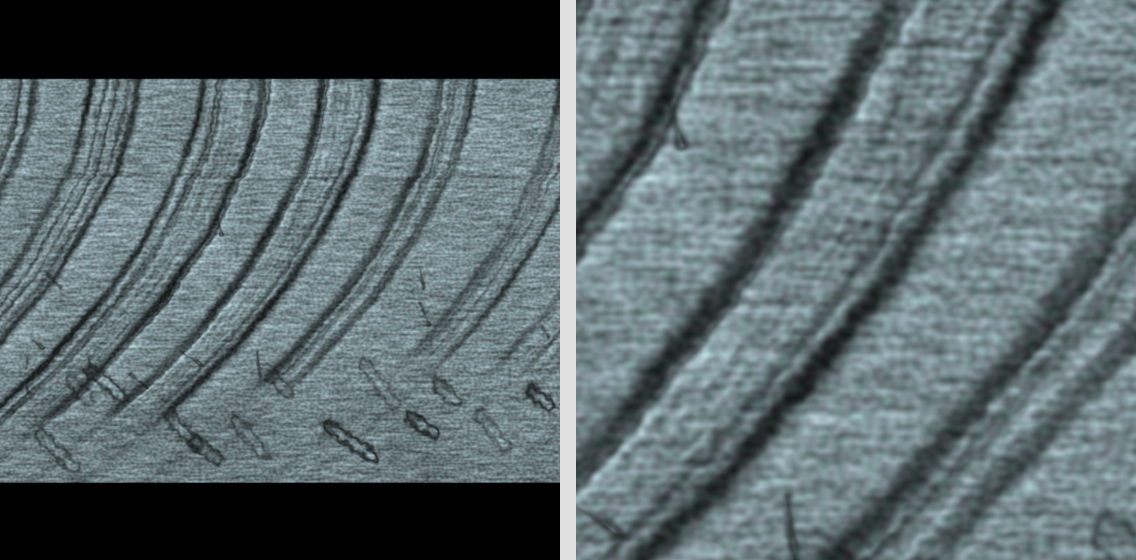
Left: the whole. Right: its middle third, enlarged.
Give the GLSL for this texture, as a WebGL 2 fragment shader.

```glsl
#version 300 es
precision highp float;
// Brushed steel strip with curved tool grooves, chipped burrs and black borders.

#define STRIP_BOTTOM 0.138
#define STRIP_TOP 0.859
#define GROOVE_COUNT 8
#define GROOVE_START 0.015
#define GROOVE_STEP 0.205
#define GROOVE_BEND vec2(0.11, 0.86)
#define BURR_COUNT 13
#define SCRATCH_COUNT 12
#define STEEL_TONE 0.545
#define SHADOW_TONE 0.12
#define STEEL_TINT vec3(0.865, 1.0, 1.035)

uniform vec2 u_resolution;
out vec4 fragColor;

vec2 hash2(vec2 cell) {
    uvec2 v = uvec2(ivec2(cell) + 4096) * 1664525u + 1013904223u;
    for (int i = 0; i < 2; i++) {
        v.x += v.y * 1664525u;
        v.y += v.x * 1664525u;
        v ^= v >> 16;
    }
    return vec2(v & 65535u) / 65535.0;
}

float cornerSlope(vec2 cell, vec2 offset) {
    float angle = 6.28319 * hash2(cell).x;
    return dot(vec2(cos(angle), sin(angle)), offset);
}

float gradientNoise(vec2 p) {
    vec2 cell = floor(p), f = p - cell;
    vec2 w = f * f * f * (f * (f * 6.0 - 15.0) + 10.0);
    vec2 e = vec2(1.0, 0.0);
    float low = mix(cornerSlope(cell, f), cornerSlope(cell + e, f - e), w.x);
    float high = mix(cornerSlope(cell + e.yx, f - e.yx), cornerSlope(cell + 1.0, f - 1.0), w.x);
    return 1.4 * mix(low, high, w.y);
}

// Soft ridge centred on zero.
float ridge(float x, float width) {
    return exp(-x * x / (width * width));
}

float segmentDistance(vec2 p, vec2 dir, float len) {
    return length(p - dir * clamp(dot(p, dir), 0.0, len));
}

// Adds one groove bundle: x is light kept, y is extra brightness.
void addGroove(float id, float s, float depth, float narrowing, inout vec2 surface) {
    vec2 r = hash2(vec2(id, 17.0)), q = hash2(vec2(id, 43.0));
    float x = s - GROOVE_START - GROOVE_STEP * (id + 0.2 * (r.x - 0.5));
    float halfWidth = mix(0.030, 0.055, r.y);
    float end = max(0.72 - 0.04 * id, 0.52) + 0.04 * (q.x - 0.5);
    float power = mix(0.5, 1.0, exp(-0.15 * (id - 2.0) * (id - 2.0)));
    power *= mix(1.0, 0.2, smoothstep(end - 0.04, end + 0.02, depth));
    float inside = 1.0 - smoothstep(halfWidth, halfWidth + 0.008, abs(x));

    for (int k = 0; k < 6; k++) {
        float fk = float(k);
        vec2 h = hash2(vec2(id, 60.0 + fk));
        bool rim = k < 2;
        float place = rim ? (2.0 * fk - 1.0) * halfWidth : halfWidth * (2.4 * h.x - 0.9);
        float width = rim ? mix(0.0055, 0.0095, h.y) : mix(0.0025, 0.0045, h.y);
        float wear = 0.85 + 0.5 * gradientNoise(vec2(depth * 9.0, id * 7.3 + fk * 3.7));
        float cut = (x - place) * narrowing;
        float dark = power * wear * (rim ? 0.95 : 0.55) * ridge(cut, width);
        surface.x *= 1.0 - clamp(dark, 0.0, 0.97);
        surface.y += 0.07 * power * ridge(cut - 2.0 * width, width);
    }
    float streak = gradientNoise(vec2(s * 110.0, depth * 11.0));
    surface.y += inside * power * (0.13 * streak - 0.03);
}

// Slivers with dark outlines near the strip foot.
void addBurr(float id, vec2 p, float rough, inout vec2 surface) {
    vec2 r = hash2(vec2(id, 101.0)), q = hash2(vec2(id, 131.0));
    vec2 start = vec2((id + r.x) / float(BURR_COUNT), STRIP_BOTTOM + mix(0.05, 0.24, r.y));
    float angle = -0.72 + 0.4 * (q.x - 0.5);
    float edge = segmentDistance(p - start, vec2(cos(angle), sin(angle)), mix(0.03, 0.10, q.y));
    edge += 0.006 * rough;
    float power = mix(0.35, 0.9, q.x);
    surface.x *= 1.0 - power * ridge(edge - 0.009, 0.0045);
    surface.x *= 1.0 - 0.7 * power * ridge(length(p - start) + 0.008 * rough, 0.012);
    surface.y += 0.10 * power * ridge(edge, 0.006);
}

void addScratch(float id, vec2 p, float rough, inout vec2 surface) {
    vec2 r = hash2(vec2(id, 211.0)), q = hash2(vec2(id, 241.0));
    vec2 start = vec2(r.x, mix(STRIP_BOTTOM + 0.12, STRIP_TOP - 0.2, r.y));
    float angle = -1.1 + 1.1 * (q.x - 0.5);
    float edge = segmentDistance(p - start, vec2(cos(angle), sin(angle)), mix(0.01, 0.045, q.y));
    surface.x *= 1.0 - 0.6 * ridge(edge + 0.003 * rough, 0.003);
}

void main() {
    vec2 uv = gl_FragCoord.xy / u_resolution;
    float depth = STRIP_TOP - uv.y;
    float rough = gradientNoise(uv * 75.0);

    // Arc coordinate: constant along each groove.
    float s = uv.x + dot(GROOVE_BEND, vec2(depth, depth * depth));
    s += 0.0035 * rough + 0.005 * gradientNoise(uv * 11.0);
    s += 0.005 * smoothstep(0.172, 0.180, depth);
    float slope = GROOVE_BEND.x + 2.0 * GROOVE_BEND.y * depth;
    float narrowing = inversesqrt(1.0 + slope * slope);

    vec2 surface = vec2(1.0, 0.0);
    for (int i = 0; i < GROOVE_COUNT; i++) addGroove(float(i), s, depth, narrowing, surface);
    for (int i = 0; i < BURR_COUNT; i++) addBurr(float(i), uv, rough, surface);
    for (int i = 0; i < SCRATCH_COUNT; i++) addScratch(float(i), uv, rough, surface);

    // Horizontal brushing, fine speckle and broad stains.
    float speckle = gradientNoise(uv * vec2(150.0, 185.0) + 31.0);
    float tone = STEEL_TONE + surface.y;
    tone += 0.13 * gradientNoise(uv * vec2(32.0, 190.0));
    tone += 0.08 * gradientNoise(uv * vec2(11.0, 85.0) + 7.0);
    tone += 0.13 * speckle + 0.05 * gradientNoise(uv * 6.0 + 19.0);
    tone -= 0.05 * smoothstep(0.4, 0.7, depth);
    tone -= 0.09 * ridge(depth - 0.176 - 0.01 * gradientNoise(uv * 5.0), 0.003);
    tone = mix(SHADOW_TONE + 0.06 * speckle, tone, surface.x);

    vec3 color = tone * STEEL_TINT;
    color += vec3(0.025, -0.01, 0.01) * gradientNoise(uv * 130.0 + 57.0);

    // Black borders above and below the strip.
    float pixel = 1.0 / u_resolution.y;
    float strip = smoothstep(-pixel, pixel, uv.y - STRIP_BOTTOM) * smoothstep(-pixel, pixel, depth);
    fragColor = vec4(clamp(color, 0.0, 1.0) * strip, 1.0);
}
```
